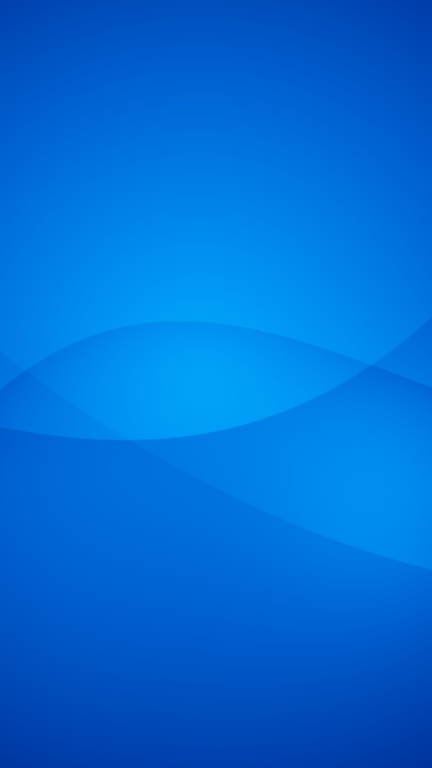
Reproduce this background procedurally as a Shadertoy shader.

```glsl
// Blue radial glow crossed by three soft translucent curves: an arch, a bowl and a diagonal.

// Main glow (positions in canvas fractions, tones are green-channel levels)
const vec2  GLOW_CENTER   = vec2(0.46, 0.52);
const float GLOW_PEAK     = 0.69;
const float GLOW_FALLOFF  = 0.80;
const float GLOW_SOFTNESS = 0.05;

// Secondary glow at the right edge
const vec2  SIDE_CENTER   = vec2(0.96, 0.36);
const float SIDE_STRENGTH = 0.13;
const float SIDE_RADIUS   = 0.17;

// Shade below each curve: strength at the edge, fade distance
const vec2  ARCH_SHADE     = vec2(0.070, 0.060);
const vec2  BOWL_SHADE     = vec2(0.060, 0.250);
const vec2  DIAGONAL_SHADE = vec2(0.035, 0.150);
const vec2  DIAGONAL_LIGHT = vec2(0.055, 0.070);
const float BOWL_MIDDLE    = 0.065;   // extra bowl shade near its middle

// Brightest tone and its blue level
const float TONE_TOP = 0.61;
const float BLUE_TOP = 0.96;

// Curve heights as functions of x
float archHeight(float x) {
    float d = x - 0.417;
    return 0.582 + d * d * (-0.408 + 0.262 * d);
}

float bowlHeight(float x) {
    float d = x - 0.29;
    return 0.427 + d * d * (0.236 + 0.1155 * d);
}

float diagonalHeight(float x) {
    return 0.542 + x * (-0.427 + 0.143 * x);
}

// Smooth-edged layer that starts at depth 0 and fades as depth grows
float fadingLayer(float depth, vec2 layer, float pixel) {
    float edge = smoothstep(-pixel, pixel, depth);
    return layer.x * edge * exp(-max(depth, 0.0) / layer.y);
}

// Blue palette: deep navy blue up to bright azure
vec3 blueTone(float tone) {
    float d = TONE_TOP - tone;
    return vec3(0.0, tone, BLUE_TOP - 0.36 * d - 1.2 * d * max(d, 0.0));
}

void mainImage(out vec4 fragColor, in vec2 fragCoord) {
    vec2 uv = fragCoord / iResolution.xy;
    vec2 aspect = vec2(iResolution.x / iResolution.y, 1.0);
    float pixel = 1.0 / iResolution.y;

    // Background glows
    float r = length((uv - GLOW_CENTER) * aspect);
    float tone = GLOW_PEAK - GLOW_FALLOFF * length(vec2(r, GLOW_SOFTNESS));
    float side = length((uv - SIDE_CENTER) * aspect) / SIDE_RADIUS;
    tone += SIDE_STRENGTH * exp(-side * side);

    // Depth below each curve
    float archDepth = archHeight(uv.x) - uv.y;
    float bowlDepth = bowlHeight(uv.x) - uv.y;
    float diagonalDepth = diagonalHeight(uv.x) - uv.y;

    // Shades, with the bowl strongest around its middle
    float middle = (uv.x - 0.45) / 0.32;
    vec2 bowlShade = BOWL_SHADE + vec2(BOWL_MIDDLE * exp(-middle * middle), 0.0);
    tone -= fadingLayer(archDepth, ARCH_SHADE, pixel);
    tone -= fadingLayer(bowlDepth, bowlShade, pixel);
    tone -= fadingLayer(diagonalDepth, DIAGONAL_SHADE, pixel) * mix(1.0, 0.4, uv.x);

    // Light resting on the right part of the diagonal
    tone += fadingLayer(-diagonalDepth, DIAGONAL_LIGHT, pixel) * smoothstep(0.35, 1.0, uv.x);

    fragColor = vec4(clamp(blueTone(tone), 0.0, 1.0), 1.0);
}
```
